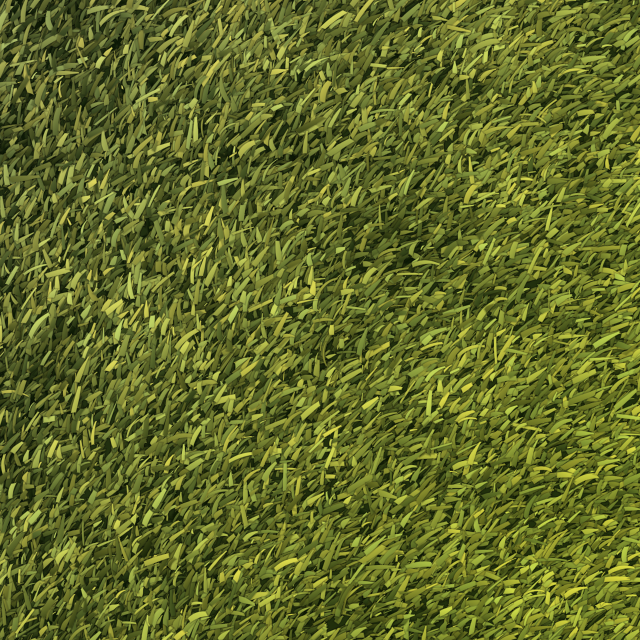
Reproduce this texture procedurally as a WebGL 2 fragment shader.

```glsl
#version 300 es
precision highp float;
// Dense mown lawn: overlapping short grass blades leaning to the upper right.

#define LAYERS 12
#define CELL 0.0265       // grid spacing of one layer of blades
#define HALF_LENGTH 0.0235
#define HALF_WIDTH 0.0048
#define SPREAD 0.85       // random variation of blade direction
#define TONE_RANGE 0.78   // random variation of blade brightness
#define SHADOW 0.22       // darkness of the shade around blades
#define SHADOW_SIZE 0.003
#define SOFTNESS 0.0012
#define DARK vec3(0.10, 0.15, 0.042)
#define LIGHT vec3(0.69, 0.72, 0.315)

uniform vec2 u_resolution;
out vec4 fragColor;

vec4 hash4(vec3 seed) {
    vec4 h = fract(seed.xyzx * vec4(0.1031, 0.1030, 0.0973, 0.1099));
    h += dot(h, h.wzxy + 33.33);
    return fract((h.xxyz + h.yzzw) * h.zywx);
}

float valueNoise(vec2 p) {
    vec2 i = floor(p), f = p - i;
    f = f * f * (3.0 - 2.0 * f);
    float a = hash4(vec3(i, 71.0)).x;
    float b = hash4(vec3(i + vec2(1, 0), 71.0)).x;
    float c = hash4(vec3(i + vec2(0, 1), 71.0)).x;
    float d = hash4(vec3(i + vec2(1, 1), 71.0)).x;
    return mix(mix(a, b, f.x), mix(c, d, f.x), f.y);
}

// Signed distance to a bent, tapered strip with a slanted cut at its ends
float bladeDistance(vec2 q, vec2 halfSize, float bend, float taper, float slant) {
    float u = clamp(q.x / halfSize.x, -1.0, 1.0);
    q.y += bend * halfSize.x * (u * u - 0.4);
    float width = halfSize.y * mix(1.0, taper, smoothstep(-0.6, 1.0, u));
    width *= 1.0 - 0.12 * u * u;
    return max(abs(q.y) - width, (abs(q.x + slant * q.y) - halfSize.x) * 0.85);
}

// Brightness to grass colour, with a cool to warm shift
vec3 grassColor(float tone, float warmth, float yellowing) {
    vec3 c = mix(DARK, LIGHT, clamp(tone, -0.08, 1.2));
    c *= 1.0 + warmth * vec3(0.075, 0.01, -0.08);
    c *= mix(vec3(1.0, 0.99, 1.14), vec3(1.0, 1.02, 0.74), yellowing);
    return c;
}

void main() {
    vec2 p = gl_FragCoord.xy / u_resolution.y;
    vec2 place = gl_FragCoord.xy / u_resolution;
    float edge = max(SOFTNESS, 0.7 / u_resolution.y);

    // Slow changes over the lawn: lean, brightness and hue
    float patches = valueNoise(p * 5.0 + 3.0) - 0.5;
    float clumps = valueNoise(p * 13.0 + 20.0) - 0.5;
    float lean = mix(1.08, 0.58, place.x) + 0.12 * (place.y - 0.5) + 0.35 * patches;
    float light = 0.20 * (place.x - 0.5) + 0.17 * patches + 0.22 * clumps;
    float contrast = mix(1.12, 0.82, place.x);
    float yellowing = clamp(place.x * 0.7 + 0.5 - place.y * 0.6, 0.0, 1.0);

    vec3 color = grassColor(0.06, -0.5, yellowing);

    // Paint blades from the shaded bottom layer to the sunlit top layer
    for (int layer = 0; layer < LAYERS; layer++) {
        float id = float(layer);
        float depth = id / float(LAYERS - 1);
        vec2 g = p / CELL + hash4(vec3(id, 5.0, 9.0)).xy * 7.0 + 3.0;
        vec2 home = floor(g);
        for (int k = 0; k < 9; k++) {
            vec2 cell = home + vec2(k % 3 - 1, k / 3 - 1);
            vec4 a = hash4(vec3(cell, id + 11.0));
            vec4 b = hash4(vec3(cell, id + 43.0));
            vec4 c = hash4(vec3(cell, id + 87.0));

            float angle = lean + SPREAD * (a.z + a.w + b.x - 1.5);
            vec2 dir = vec2(cos(angle), sin(angle));
            vec2 r = (g - cell - a.xy) * CELL;
            vec2 q = vec2(dot(r, dir), dot(r, vec2(-dir.y, dir.x)));

            // A few small pale blades catch the sun
            float glint = step(0.94, c.w) * step(0.4, depth);
            vec2 halfSize = vec2(HALF_LENGTH * mix(0.32, 1.0, b.y * b.y),
                                 HALF_WIDTH * mix(0.3, 1.0, b.z));
            halfSize *= mix(vec2(1.0), vec2(0.35, 0.4), glint);
            float d = bladeDistance(q, halfSize, 0.5 * pow(b.w - 0.5, 3.0) * 4.0,
                                    mix(0.25, 1.0, c.x), 1.2 * (c.y - 0.5));
            if (d > SHADOW_SIZE) continue;

            color *= 1.0 - SHADOW * (1.0 - smoothstep(0.0, SHADOW_SIZE, d));

            float tone = 0.22 + 0.56 * depth;
            tone += contrast * TONE_RANGE * (c.z - 0.5) + light + 0.35 * glint;
            tone += 0.06 * clamp(q.y / halfSize.y, -1.0, 1.0);
            tone += 0.08 * clamp(q.x / halfSize.x, -1.0, 1.0);
            float warmth = fract(c.w * 17.0) * 2.0 - 1.0;
            vec3 blade = grassColor(tone, warmth, yellowing);
            color = mix(color, blade, 1.0 - smoothstep(-edge, edge, d));
        }
    }
    fragColor = vec4(color, 1.0);
}
```
